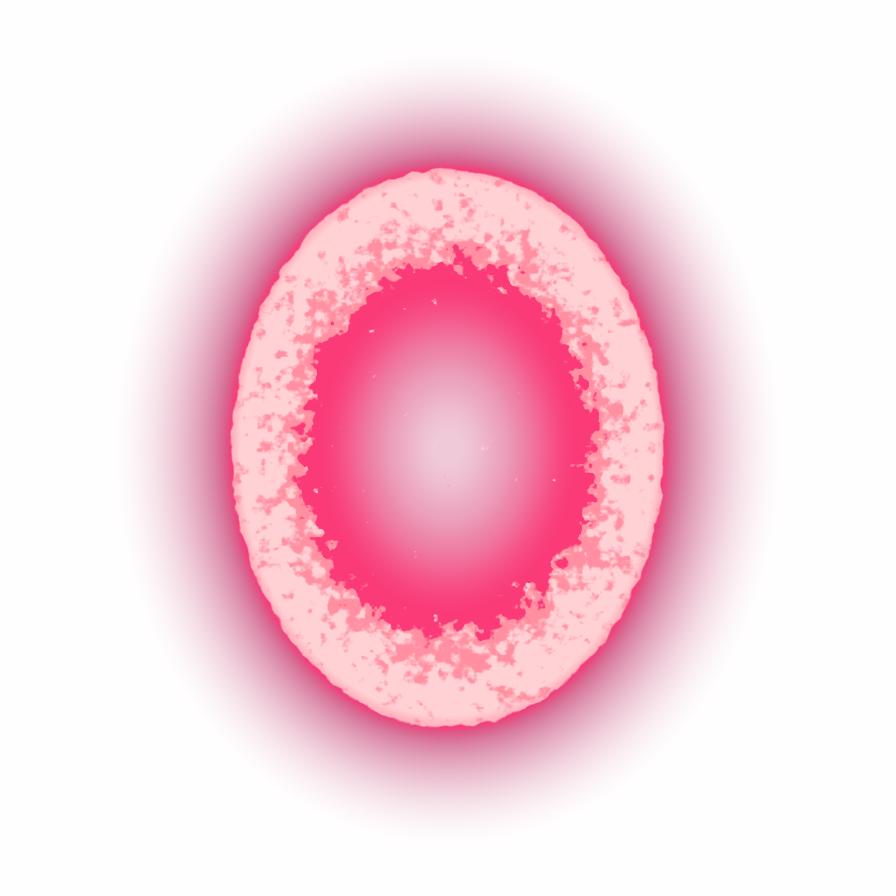
Reproduce this background procedurally as a Shadertoy shader.

```glsl
// A mottled pale pink oval ring with a hot pink inner rim and a soft rose glow on white.

const vec2 RING_RADII = vec2(0.241, 0.311);
const float GLOW_WIDTH = 0.138;

const vec3 WHITE = vec3(1.0, 0.995, 0.995);
const vec3 ROSE = vec3(0.80, 0.36, 0.53);
const vec3 HOT_PINK = vec3(0.98, 0.23, 0.47);
const vec3 MID_PINK = vec3(0.92, 0.58, 0.70);
const vec3 PALE_CORE = vec3(0.94, 0.79, 0.85);
const vec3 SALMON = vec3(1.0, 0.56, 0.63);
const vec3 BLUSH = vec3(1.0, 0.82, 0.835);

float hash(vec2 p) {
    return fract(sin(dot(p, vec2(127.1, 311.7))) * 43758.5453);
}

float valueNoise(vec2 p) {
    vec2 cell = floor(p);
    vec2 f = fract(p);
    f = f * f * (3.0 - 2.0 * f);
    float low = mix(hash(cell), hash(cell + vec2(1.0, 0.0)), f.x);
    float high = mix(hash(cell + vec2(0.0, 1.0)), hash(cell + vec2(1.0)), f.x);
    return mix(low, high, f.y);
}

float fbm(vec2 p) {
    float sum = 0.0;
    float weight = 0.5;
    for (int i = 0; i < 3; i++) {
        sum += weight * valueNoise(p);
        p = p * 2.03 + vec2(17.3, 9.1);
        weight *= 0.5;
    }
    return sum / 0.875;
}

// Approximate signed distance to an ellipse
float ellipseDistance(vec2 p, vec2 radii) {
    float k = length(p / radii);
    return k * (k - 1.0) / max(length(p / (radii * radii)), 1e-4);
}

// Halo outside the oval, with a saturated line at its edge
vec3 haloColor(float dist, float width) {
    float outside = max(dist, 0.0);
    float fade = pow(1.0 - clamp(outside / width, 0.0, 1.0), 1.8);
    vec3 color = mix(WHITE, ROSE, fade);
    return mix(color, HOT_PINK, exp(-outside / 0.007));
}

// Pale centre that deepens toward the ring; q is 1 on the outer edge
vec3 coreColor(float q) {
    vec3 color = mix(PALE_CORE, MID_PINK, smoothstep(0.03, 0.36, q));
    return mix(color, HOT_PINK, smoothstep(0.25, 0.61, q));
}

// Blush flecks over salmon, worn away toward the inner edge
vec3 ringColor(vec3 under, vec2 p, float q) {
    float grain = fbm(p * 85.0 + 40.0);
    float fleck = fbm(p * 115.0 + 90.0);
    float wear = mix(0.88, 0.05, smoothstep(0.56, 0.79, q));
    float cover = smoothstep(wear - 0.06, wear + 0.06, grain);
    float level = mix(0.68, 0.34, smoothstep(0.60, 0.91, q));
    float light = smoothstep(level - 0.10, level + 0.10, mix(grain, fleck, 0.5));
    vec3 color = mix(SALMON, BLUSH, light);
    color = mix(color, SALMON, 0.45 * smoothstep(0.955, 1.0, q));
    return mix(under, color, cover);
}

void mainImage(out vec4 fragColor, in vec2 fragCoord) {
    float size = min(iResolution.x, iResolution.y);
    vec2 p = (fragCoord - 0.5 * iResolution.xy) / size;
    float q = length(p / RING_RADII);
    float dist = ellipseDistance(p, RING_RADII);

    // Slightly rough outer edge
    float roughDist = dist + 0.007 * (fbm(p * 75.0) - 0.5);
    float edge = max(1.0 / size, 0.0015);
    float inside = 1.0 - smoothstep(-edge, edge, roughDist);

    vec3 halo = haloColor(dist, GLOW_WIDTH);
    vec3 oval = ringColor(coreColor(q), p, q);
    fragColor = vec4(mix(halo, oval, inside), 1.0);
}
```
